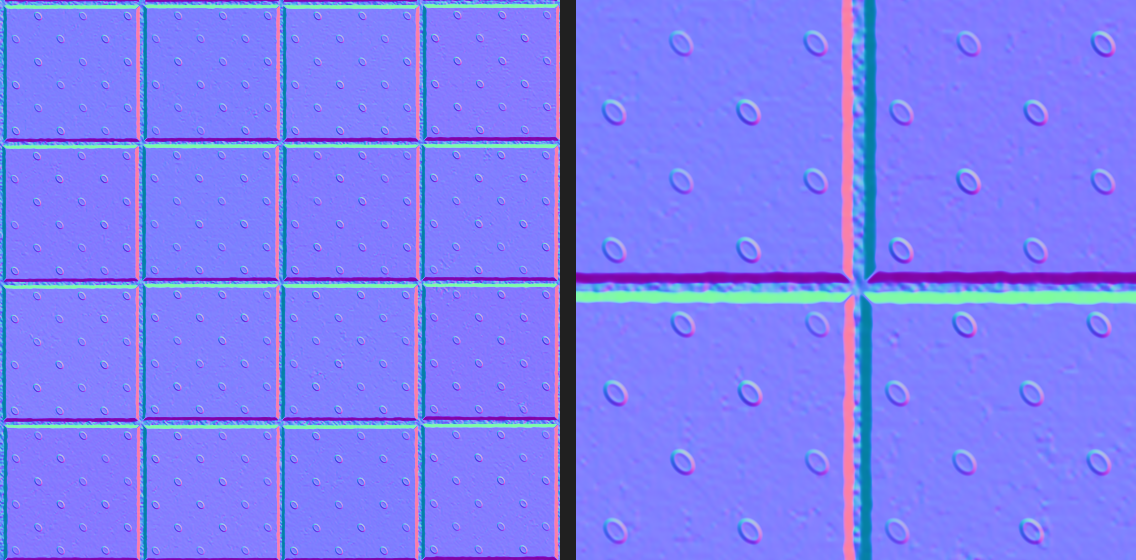
Left, the full canvas; right, a detail of the centre.
Reproduce this texture map procedurally as a three.js fragment shader.

```glsl
// Tangent-space normal map of a 4 by 4 floor of studded square tiles.
// Each part adds a surface slope (face, grain, studs, bevel, grout);
// the summed slope is turned into a unit normal and stored as colour.

varying vec2 vUv;

// Layout: lengths below are in tile cells unless noted
const float TILES = 4.0;
const vec2 GRID_SHIFT = vec2(0.006, -0.021);
const float HALF_SIZE = 0.485;
const float CORNER = 0.012;
const float JITTER = 0.016;       // full range of tile offset
const float TURN = 0.007;         // full range of tile rotation, radians
const float SOFT = 0.007;         // edge smoothing
const float EDGE_WOBBLE = 0.005;

// Bevel
const float BEVEL_WIDTH = 0.021;
const float BEVEL_SLOPE = 3.3;
const float MITRE = 0.012;        // fade where two bevels meet

// Studs
const float STUDS = 6.0;          // grid per tile, every other place filled
const vec2 STUD_PITCH = vec2(0.160, 0.164);
const vec2 STUD_RADII = vec2(0.030, 0.021);
const vec2 STUD_AXIS = vec2(-0.64, 0.768);
const float STUD_RIM = 0.0045;
const float STUD_SLOPE = 0.8;

// Surface
const vec2 FACE_SLOPE = vec2(0.015, -0.025);
const float FACE_TILT = 0.07;     // full range of tilt between tiles
const float GRAIN = 0.10;
const float PITS = 0.16;
const float WEAR = 0.5;
const vec2 GROUT_SLOPE = vec2(-0.20, 0.16);
const float GROUT_ROUGH = 0.75;

float hash(vec2 p) {
  return fract(sin(dot(p, vec2(127.1, 311.7))) * 43758.5453);
}

// Value noise with n cells across, wrapping at the canvas edges
float noise(vec2 uv, float n) {
  vec2 p = uv * n;
  vec2 i = floor(p);
  vec2 f = p - i;
  f = f * f * (3.0 - 2.0 * f);
  vec2 a = mod(i, n);
  vec2 b = mod(i + 1.0, n);
  return mix(mix(hash(a), hash(vec2(b.x, a.y)), f.x),
             mix(hash(vec2(a.x, b.y)), hash(b), f.x), f.y);
}

// Downhill direction of the noise
vec2 noiseSlope(vec2 uv, float n) {
  vec2 e = vec2(0.5 / n, 0.0);
  return vec2(noise(uv - e.xy, n) - noise(uv + e.xy, n),
              noise(uv - e.yx, n) - noise(uv + e.yx, n));
}

// Soft bump of the given half width around zero
float band(float d, float halfWidth) {
  return 1.0 - smoothstep(0.0, halfWidth + SOFT * 0.5, abs(d));
}

// Tilted oval studs on a checkerboard
vec2 studSlope(vec2 q, vec2 tile) {
  vec2 g = q / STUD_PITCH + STUDS * 0.5;
  vec2 i = clamp(floor(g), 0.0, STUDS - 1.0);
  vec2 f = (g - i - 0.5) * STUD_PITCH;
  float filled = 1.0 - mod(i.x + i.y, 2.0);
  vec2 side = vec2(STUD_AXIS.y, -STUD_AXIS.x);
  vec2 local = vec2(dot(f, STUD_AXIS), dot(f, side));
  vec2 grad = local / (STUD_RADII * STUD_RADII);
  float k = length(local / STUD_RADII);
  float gradLength = max(length(grad), 0.001);
  float d = k * (k - 1.0) / gradLength;
  vec2 outward = (grad.x * STUD_AXIS + grad.y * side) / gradLength;
  float rim = band(d, STUD_RIM) - 0.3 * band(d + 0.009, STUD_RIM);
  float strength = mix(0.7, 1.25, hash(i + tile * 17.0));
  return outward * rim * strength * STUD_SLOPE * filled;
}

void main() {
  // Tile frame with a small offset and turn
  vec2 grid = vUv * TILES - GRID_SHIFT;
  vec2 tile = mod(floor(grid), TILES);
  vec2 rnd = vec2(hash(tile + 3.1), hash(tile + 8.7)) - 0.5;
  vec2 q = fract(grid) - 0.5 - rnd * JITTER;
  float turn = (hash(tile + 5.3) - 0.5) * TURN;
  q += turn * vec2(-q.y, q.x);

  // Distance to the tile outline and the nearest side
  vec2 a = abs(q) - HALF_SIZE;
  vec2 c = a + CORNER;
  float d = length(max(c, 0.0)) + min(max(c.x, c.y), 0.0) - CORNER;
  d += (noise(vUv, 150.0) - 0.5) * EDGE_WOBBLE;
  vec2 side = a.x > a.y ? vec2(sign(q.x), 0.0) : vec2(0.0, sign(q.y));
  float inside = 1.0 - smoothstep(-SOFT, SOFT, d);

  // Face: tilt, grain, pits, studs and rare scuffs
  vec2 fine = noiseSlope(vUv, 320.0);
  vec2 slope = FACE_SLOPE + FACE_TILT * (vec2(hash(tile + 1.9), hash(tile + 6.4)) - 0.5);
  slope += GRAIN * (0.7 * fine + 0.3 * noiseSlope(vUv, 160.0));
  slope += PITS * fine * smoothstep(0.65, 0.9, noise(vUv, 130.0));
  float scuff = smoothstep(0.88, 0.96, noise(vUv, 15.0)) * smoothstep(0.55, 0.8, noise(vUv, 90.0));
  slope += WEAR * scuff * fine + studSlope(q, tile);

  // Bevel, thinner on some sides and slightly mottled
  float width = BEVEL_WIDTH * mix(0.7, 1.0, sqrt(hash(tile * 5.0 + side)));
  float steep = BEVEL_SLOPE * mix(0.8, 1.2, noise(vUv, 200.0));
  float mitre = smoothstep(0.0, MITRE, abs(a.x - a.y));
  slope += side * steep * mitre * smoothstep(-width - SOFT, -width + SOFT, d);

  // Grout between the tiles
  vec2 grout = GROUT_SLOPE + GROUT_ROUGH * (fine + 0.6 * noiseSlope(vUv, 150.0));
  slope = mix(grout, slope, inside);

  vec3 normal = normalize(vec3(slope, 1.0));
  gl_FragColor = vec4(normal * 0.5 + 0.5, 1.0);
}
```
